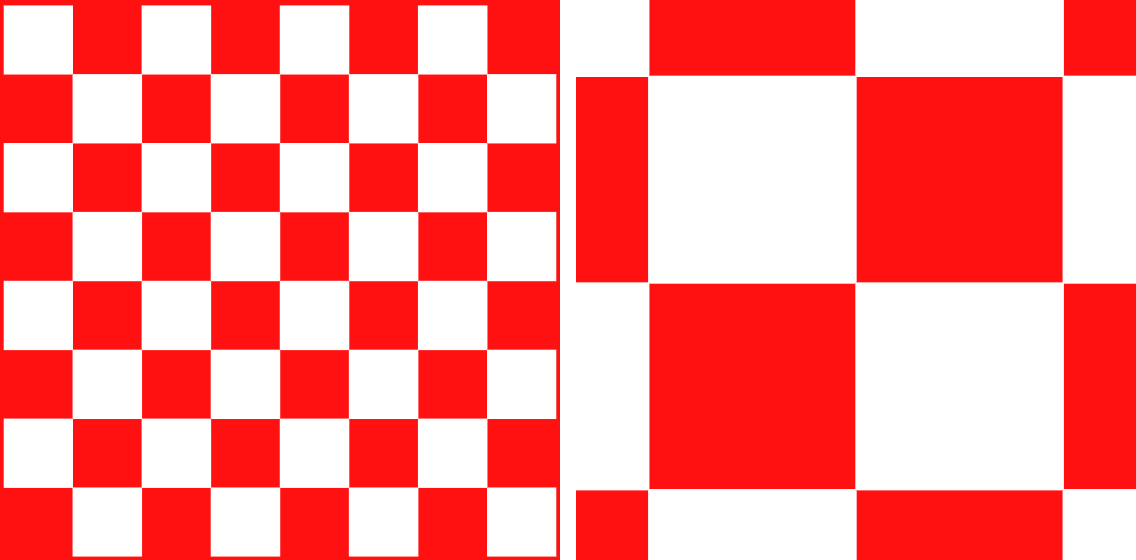
Left, the full canvas; right, a detail of the centre.
Reproduce this pattern procedurally as a Shadertoy shader.

```glsl
const vec3 RED = vec3(1.0, 0.067, 0.067);
const vec3 WHITE = vec3(1.0);
const float CELLS = 8.0;                          // squares across and down
const vec2 BOARD_ORIGIN = vec2(0.0066, 0.0061);   // lower left corner of the board
const vec2 BOARD_SIZE = vec2(0.9868, 0.9842);
const float WHITE_SPREAD = 0.0004;                // white squares swell over the red ones

// Antialiased coverage of a signed distance that is positive inside.
float coverage(float dist, float pixel) {
    return clamp(dist / pixel + 0.5, 0.0, 1.0);
}

// Signed distance to the box edge, positive inside.
float boxInside(vec2 p, vec2 center, vec2 halfSize) {
    vec2 d = halfSize - abs(p - center);
    return min(d.x, d.y);
}

// Distance to the nearest inner grid line, positive in white squares.
float checkerField(vec2 p) {
    vec2 cellSize = BOARD_SIZE / CELLS;
    vec2 grid = (p - BOARD_ORIGIN) / cellSize;
    vec2 cell = clamp(floor(grid), 0.0, CELLS - 1.0);
    vec2 line = clamp(round(grid), 1.0, CELLS - 1.0);
    vec2 gap = abs(grid - line) * cellSize;
    float side = 2.0 * mod(cell.x + cell.y, 2.0) - 1.0;
    return side * min(gap.x, gap.y) + WHITE_SPREAD;
}

void mainImage(out vec4 fragColor, in vec2 fragCoord) {
    vec2 uv = fragCoord / iResolution.xy;
    float pixel = 1.0 / min(iResolution.x, iResolution.y);

    // White squares, limited by the red frame
    float board = boxInside(uv, BOARD_ORIGIN + 0.5 * BOARD_SIZE, 0.5 * BOARD_SIZE);
    float white = coverage(checkerField(uv), pixel) * coverage(board, pixel);

    fragColor = vec4(mix(RED, WHITE, white), 1.0);
}
```
